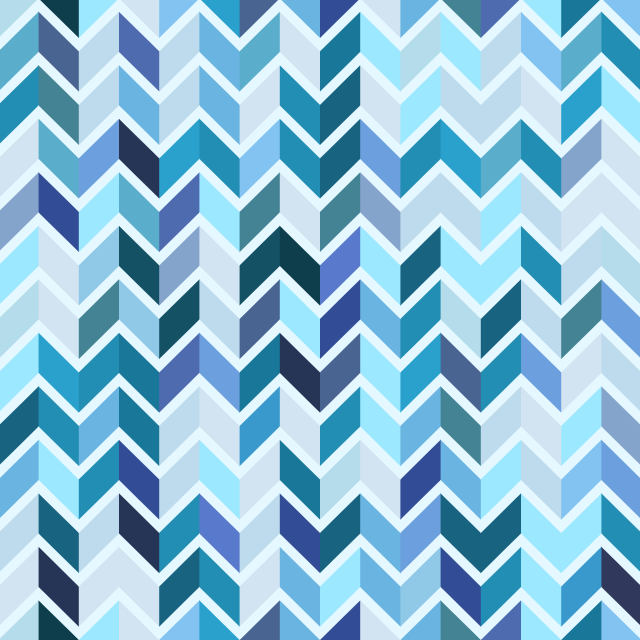
A WebGL 1 fragment shader for this pattern:

```glsl
precision highp float;
// Zigzag rows of slanted tiles in mixed blues, parted by pale chevron bands.
// A triangle wave shears the rows; a hash per column and row picks each tile
// from a weighted palette, and the rows repeat vertically.

#define COLUMNS 15.92     // tile columns across the canvas
#define ROWS 11.96        // zigzag rows down the canvas
#define ROW_CYCLE 12.0    // rows before the colours repeat
#define FIRST_PEAK 0.22   // top peak below the upper edge, in rows
#define ZIGZAG_DROP 0.74  // peak to valley, in rows
#define BAND_WIDTH 0.25   // pale band height, in rows
#define SEED 3.7          // changes the colour layout
#define BAND_COLOUR vec3(0.902, 0.973, 1.0)

uniform vec2 u_resolution;

float hash(vec2 cell) {
  vec3 p = fract(vec3(cell.xyx + SEED) * vec3(0.1031, 0.1030, 0.0973));
  p += dot(p, p.yzx + 33.33);
  return fract((p.x + p.y) * p.z);
}

// Weighted palette: each threshold difference is a colour's share of the tiles.
vec3 tileColour(float pick) {
  // pale
  if (pick < 0.10) return vec3(0.825, 0.895, 0.950);
  if (pick < 0.19) return vec3(0.741, 0.859, 0.925);
  if (pick < 0.21) return vec3(0.706, 0.863, 0.922);
  // cyan
  if (pick < 0.35) return vec3(0.608, 0.910, 1.000);
  // middle blues
  if (pick < 0.39) return vec3(0.565, 0.788, 0.906);
  if (pick < 0.44) return vec3(0.412, 0.706, 0.878);
  if (pick < 0.49) return vec3(0.357, 0.682, 0.796);
  if (pick < 0.53) return vec3(0.510, 0.765, 0.945);
  if (pick < 0.57) return vec3(0.424, 0.624, 0.867);
  if (pick < 0.61) return vec3(0.522, 0.643, 0.800);
  // teals
  if (pick < 0.69) return vec3(0.137, 0.557, 0.702);
  if (pick < 0.72) return vec3(0.161, 0.631, 0.800);
  if (pick < 0.74) return vec3(0.224, 0.600, 0.800);
  if (pick < 0.76) return vec3(0.098, 0.471, 0.600);
  if (pick < 0.80) return vec3(0.094, 0.392, 0.502);
  if (pick < 0.83) return vec3(0.267, 0.514, 0.576);
  // indigos
  if (pick < 0.85) return vec3(0.345, 0.475, 0.800);
  if (pick < 0.87) return vec3(0.306, 0.420, 0.690);
  if (pick < 0.90) return vec3(0.196, 0.298, 0.588);
  if (pick < 0.93) return vec3(0.286, 0.392, 0.565);
  // darks
  if (pick < 0.95) return vec3(0.078, 0.318, 0.396);
  if (pick < 0.97) return vec3(0.055, 0.239, 0.298);
  if (pick < 0.985) return vec3(0.149, 0.204, 0.333);
  return vec3(0.188, 0.220, 0.357);
}

vec3 tileAt(float column, float row) {
  return tileColour(hash(vec2(column + 20.0, mod(row, ROW_CYCLE))));
}

void main() {
  vec2 uv = gl_FragCoord.xy / u_resolution;
  vec2 pixel = vec2(COLUMNS, ROWS) / u_resolution;

  // Column edges fall on whole numbers, with a valley at the centre.
  float across = (uv.x - 0.5) * COLUMNS;
  float drop = abs(mod(across, 2.0) - 1.0);

  // Sheared height, with the bands centred on whole numbers.
  float down = (1.0 - uv.y) * ROWS - FIRST_PEAK - ZIGZAG_DROP * drop
             + 0.5 * BAND_WIDTH;
  float row = floor(down);

  // Blend the two tiles beside the nearest column edge.
  float edge = floor(across + 0.5);
  float side = clamp((across - edge) / pixel.x + 0.5, 0.0, 1.0);
  vec3 colour = mix(tileAt(edge - 1.0, row), tileAt(edge, row), side);

  // Pale zigzag bands over the tiles.
  float slant = length(vec2(ZIGZAG_DROP * pixel.x, pixel.y));
  float fromMiddle = abs(fract(down) - 0.5);
  float inset = 0.5 - 0.5 * BAND_WIDTH - fromMiddle;
  float tileMask = clamp(inset / slant + 0.5, 0.0, 1.0);

  gl_FragColor = vec4(mix(BAND_COLOUR, colour, tileMask), 1.0);
}
```
